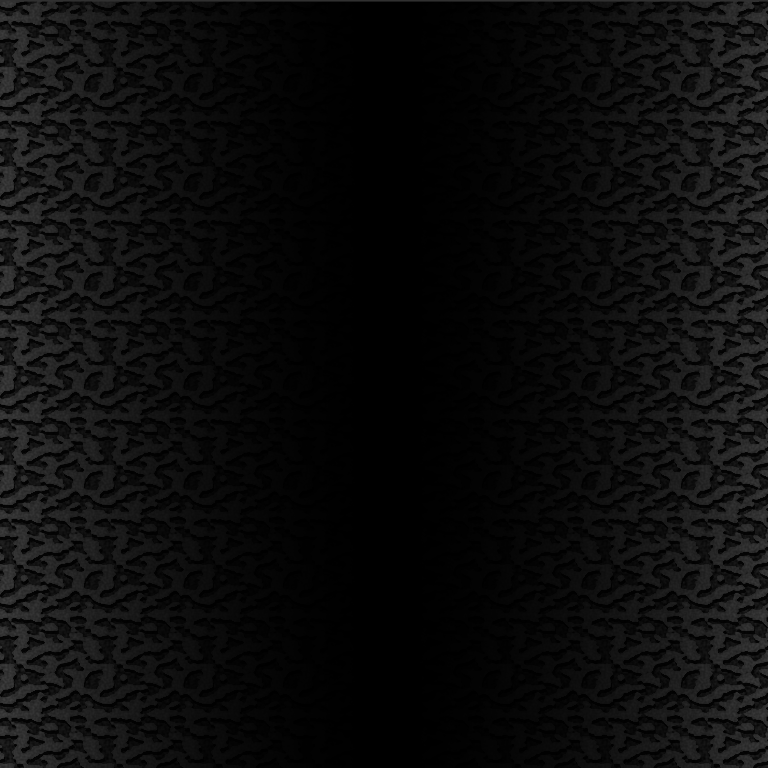
A Shadertoy shader for this background:

```glsl
const float TAU = 6.2831853;
const float TILE_COUNT = 7.72;
const vec3 PLATEAU = vec3(0.205);
const vec3 PIT = vec3(0.085);
const vec3 TOP_LINE = vec3(0.19);

float hash(vec2 p) {
    return fract(sin(dot(p, vec2(127.1, 311.7))) * 43758.5453);
}

// Slope contribution of one lattice corner, wrapped to the tile
float corner(vec2 cell, vec2 offset, vec2 cells, float seed) {
    vec2 wrapped = floor(mod(cell + 0.5, cells));
    float angle = TAU * hash(wrapped + seed);
    return dot(vec2(cos(angle), sin(angle)), offset);
}

// Gradient noise around zero that repeats once per unit tile
float tileNoise(vec2 p, vec2 cells, float seed) {
    vec2 q = p * cells;
    vec2 cell = floor(q);
    vec2 f = q - cell;
    vec2 blend = f * f * f * (f * (f * 6.0 - 15.0) + 10.0);
    vec2 right = vec2(1.0, 0.0);
    vec2 up = vec2(0.0, 1.0);
    float bottom = mix(corner(cell, f, cells, seed),
                       corner(cell + right, f - right, cells, seed), blend.x);
    float top = mix(corner(cell + up, f - up, cells, seed),
                    corner(cell + 1.0, f - 1.0, cells, seed), blend.x);
    return mix(bottom, top, blend.y);
}

// Height of the embossed leather: short, mostly horizontal pits
float relief(vec2 p) {
    float broad = tileNoise(p, vec2(7.0, 12.0), 3.0);
    float detail = tileNoise(p, vec2(15.0, 23.0), 17.0);
    float rows = sin(TAU * (6.0 * p.y + 0.3 * sin(TAU * p.x)));
    return broad + 0.4 * detail + 0.04 * rows;
}

float raised(float height, float softness) {
    return smoothstep(-softness, softness, height + 0.04);
}

vec3 leather(vec2 p, float softness) {
    float height = relief(p);
    float surface = raised(height, softness);
    float caster = raised(relief(p + vec2(-0.01, 0.032)), softness);
    float grain = tileNoise(p, vec2(43.0), 31.0);
    float mottle = tileNoise(p, vec2(23.0, 27.0), 47.0);

    // Pits are darkest below their upper rims
    vec3 pit = PIT * mix(1.0, 0.2, caster) * (1.0 + 0.7 * grain + 0.9 * mottle);
    vec3 plateau = PLATEAU * (1.0 + 0.3 * grain + 0.15 * mottle);
    plateau *= 0.9 + 0.12 * smoothstep(0.0, 0.3, height);
    return mix(pit, plateau, surface);
}

// Dark column that opens towards both sides
float sideLight(float x) {
    return pow(clamp(abs(x - 0.505) * 2.0, 0.0, 1.0), 1.95);
}

void mainImage(out vec4 fragColor, in vec2 fragCoord) {
    vec2 uv = fragCoord / iResolution.xy;
    float pixel = 1.0 / iResolution.y;
    float softness = 0.01 + 22.0 * pixel;

    vec3 color = leather(uv * TILE_COUNT, softness) * sideLight(uv.x);

    // Thin light line along the top edge
    float line = smoothstep(-0.5 * pixel, 0.5 * pixel, uv.y - 0.998);
    color = mix(color, TOP_LINE, line);

    fragColor = vec4(color, 1.0);
}
```
